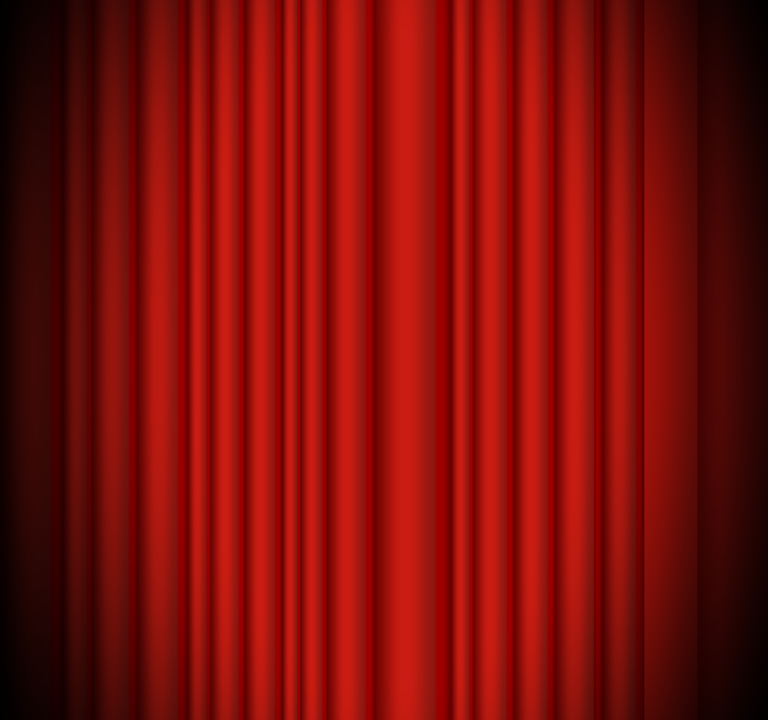
A Shadertoy shader for this texture:

```glsl
// Red stage curtain with uneven vertical pleats and dark, vignetted sides.

// Left border of every pleat, as a fraction of the canvas width
const float EDGES[18] = float[18](
    0.0, 0.083, 0.121, 0.180, 0.245, 0.275, 0.320, 0.368, 0.392,
    0.427, 0.489, 0.588, 0.617, 0.671, 0.724, 0.786, 0.839, 1.0);

// Cloth colour across one pleat: shadow, lit ridge, dull flank, red crease
vec3 pleatColor(float t) {
    vec3 shadow = vec3(0.40, 0.005, 0.0);
    vec3 ridge = vec3(0.79, 0.11, 0.07);
    vec3 flank = vec3(0.55, 0.09, 0.065);
    vec3 crease = vec3(0.62, 0.0, 0.0);
    vec3 c = mix(shadow, ridge, smoothstep(-0.08, 0.36, t));
    c = mix(c, flank, smoothstep(0.42, 0.80, t));
    c = mix(c, crease, smoothstep(0.75, 0.83, t));
    return mix(c, shadow, smoothstep(0.88, 1.0, t));
}

// Position inside the pleat that holds x, from 0 to 1
float pleatCoord(float x) {
    float t = 0.0;
    for (int i = 0; i < 17; i++) {
        if (x >= EDGES[i])
            t = (x - EDGES[i]) / (EDGES[i + 1] - EDGES[i]);
    }
    return t;
}

void mainImage(out vec4 fragColor, in vec2 fragCoord) {
    vec2 uv = fragCoord / iResolution.xy;
    float soft = 0.75 / iResolution.x;

    vec3 color = pleatColor(pleatCoord(uv.x));

    // Two broad flat panels on the right
    vec3 innerPanel = mix(vec3(0.80, 0.085, 0.05), vec3(0.70, 0.08, 0.05),
                          smoothstep(0.85, 0.908, uv.x));
    vec3 outerPanel = mix(vec3(0.50, 0.02, 0.015), vec3(0.82, 0.09, 0.06),
                          smoothstep(0.905, 0.945, uv.x));
    color = mix(color, innerPanel, smoothstep(-soft, soft, uv.x - 0.839));
    color = mix(color, outerPanel, smoothstep(-soft, soft, uv.x - 0.908));

    // Thin seam inside the crease right of centre
    color *= 1.0 - 0.25 * smoothstep(0.002, 0.0, abs(uv.x - 0.775));

    // Oval spotlight falling off to black at the sides and corners
    float radius = length((uv - 0.5) * vec2(2.0, 1.1));
    color *= 1.0 - smoothstep(0.48, 1.18, radius);

    fragColor = vec4(color, 1.0);
}
```
